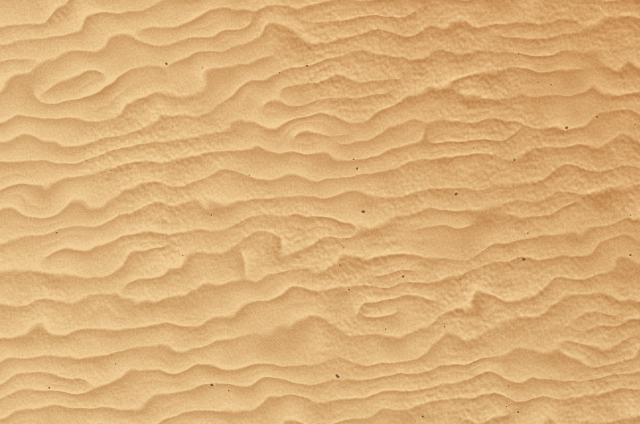
Give the GLSL for this texture, as a Shadertoy shader.

```glsl
// Wind-rippled golden sand with forked crests, rough patches and scattered debris.

#define RIPPLES 16.5       // crests per canvas height
#define TILT 0.20          // rise of the crests toward the right
#define FORKS 26           // short extra crests wedged between the others
#define RELIEF 0.80        // light-to-shadow range of a ripple
#define ROUGHNESS 0.25     // strength of the crumbly patches
#define GRAIN 0.20         // strength of single grains
#define SPECKS 42          // bits of debris
#define SHADE_SAND vec3(0.765, 0.560, 0.343)
#define LIT_SAND vec3(0.925, 0.783, 0.570)
#define DEBRIS vec3(0.42, 0.28, 0.17)

const float TAU = 6.2831853;

vec2 hash2(vec2 p) {
    vec3 q = fract(vec3(p.xyx) * vec3(0.1031, 0.1030, 0.0973));
    q += dot(q, q.yzx + 33.33);
    return fract((q.xx + q.yz) * q.zy);
}

float corner(vec2 cell, vec2 offset) {
    return dot(hash2(cell + 57.0) * 2.0 - 1.0, offset);
}

// Gradient noise, roughly -1 to 1
float gnoise(vec2 p) {
    vec2 i = floor(p), f = p - i;
    vec2 u = f * f * f * (f * (f * 6.0 - 15.0) + 10.0);
    vec2 e = vec2(0.0, 1.0);
    float low = mix(corner(i, f), corner(i + e.yx, f - e.yx), u.x);
    float high = mix(corner(i + e.xy, f - e.xy), corner(i + e.yy, f - e.yy), u.x);
    return 1.6 * mix(low, high, u.y);
}

// x: ripple phase, growing upward; y: calm factor, 0 at the forks
vec2 ripplePhase(vec2 p, float aspect) {
    float across = p.x / aspect;
    float phase = RIPPLES * (p.y - TILT * p.x + 0.05 * p.x * p.x);
    phase += 0.50 * gnoise(p * vec2(2.6, 3.0));
    phase += mix(0.50, 0.62, across) * gnoise(p * vec2(7.5, 9.0) + 11.0);
    phase += mix(0.24, 0.40, across) * gnoise(p * vec2(14.0, 15.0) + 31.0);
    phase += 0.07 * gnoise(p * vec2(34.0, 30.0) + 17.0);
    float calm = 1.0;
    for (int i = 0; i < FORKS; i++) {
        vec2 h = hash2(vec2(float(i) * 3.7, 8.0));
        vec2 k = hash2(vec2(float(i) * 6.1, 29.0));
        vec2 d = p - vec2(h.x * aspect, h.y);
        vec2 reach = mix(0.05, 0.16, k.x) * vec2(1.0, 0.14);
        vec2 a = d + reach, b = d - reach;
        phase += (atan(a.y, a.x + 1e-5) - atan(b.y, b.x + 1e-5)) / TAU;
        calm *= smoothstep(0.0, 0.018, min(length(a), length(b)));
    }
    return vec2(phase, calm);
}

// Shade gathers below each crest; a bright rim tops it
float rippleLight(float phase, float rim) {
    float s = fract(phase);
    float slope = 1.0 - pow(s, 1.6);
    float light = mix(slope, 1.0, smoothstep(1.0 - rim, 1.0, s));
    float distanceToRim = min(s, 1.0 - s);
    return light + 0.16 * exp(-distanceToRim * distanceToRim * 160.0);
}

// Crumbly surface lit from above
float crumble(vec2 p) {
    vec2 up = vec2(0.002, 0.006);
    float coarse = gnoise(p * 42.0) - gnoise((p + up) * 42.0);
    float fine = gnoise(p * 100.0 + 5.0) - gnoise((p + up) * 100.0 + 5.0);
    return coarse * 0.8 + fine * 0.9;
}

vec3 addDebris(vec3 color, vec2 p, float aspect, float pixel) {
    for (int i = 0; i < SPECKS; i++) {
        vec2 h = hash2(vec2(float(i) * 5.3, 91.0));
        vec2 k = hash2(vec2(float(i) * 2.9, 47.0));
        vec2 d = p - vec2(pow(h.x, 0.7) * aspect, h.y);
        float radius = mix(0.0012, 0.0036, k.x * k.x * k.x);
        float angle = k.y * TAU;
        d = mat2(cos(angle), -sin(angle), sin(angle), cos(angle)) * d;
        float speck = length(d * vec2(0.9, 1.15)) - radius;
        float glow = length(d + radius * 1.3) - radius;
        color = mix(color, LIT_SAND, 0.6 * (1.0 - smoothstep(-pixel, pixel, glow)));
        color = mix(color, DEBRIS, 0.85 * (1.0 - smoothstep(-pixel, pixel, speck)));
    }
    return color;
}

void mainImage(out vec4 fragColor, in vec2 fragCoord) {
    float aspect = iResolution.x / iResolution.y;
    vec2 p = fragCoord / iResolution.y;
    float across = p.x / aspect;

    // Main ripples, with sharpness and depth that wander
    vec2 ripple = ripplePhase(p, aspect);
    float rim = 0.15 + 0.08 * gnoise(p * 6.0 + 71.0);
    float depth = 0.92 + 0.50 * gnoise(p * vec2(7.0, 12.0) + 23.0);
    depth *= mix(1.05, 0.85, across) * ripple.y;

    // Half-size ripples break up the main ones in places, mostly at right
    float split = smoothstep(0.1, 0.6, gnoise(p * vec2(6.0, 8.0) + 83.0) + 0.3 * across);
    float light = rippleLight(ripple.x, rim) - 0.66;
    light += 0.45 * split * (rippleLight(ripple.x * 2.0, rim * 1.6) - 0.68);
    float tone = 0.59 + RELIEF * depth * light;

    // Small dents, crumbly patches and grains
    float patches = smoothstep(-0.35, 0.5, gnoise(p * 4.0 + 43.0) + 0.5 * across - 0.2);
    tone += 0.09 * gnoise(p * vec2(15.0, 32.0) + 3.0) * mix(0.5, 1.3, across);
    tone += ROUGHNESS * crumble(p) * mix(0.25, 1.1, patches);
    tone += GRAIN * gnoise(p * 215.0);

    // Broad light: bright at left, dusky in the upper right
    tone += 0.22 * (0.5 - across);
    tone -= 0.18 * smoothstep(0.75, 1.6, across + p.y * 0.75);

    vec3 color = mix(SHADE_SAND, LIT_SAND, clamp(tone, -0.15, 1.1));
    color *= mix(vec3(1.0), vec3(1.01, 0.985, 0.96), across * p.y);
    color = addDebris(color, p, aspect, 0.5 / iResolution.y + 0.0006);
    fragColor = vec4(color, 1.0);
}
```
